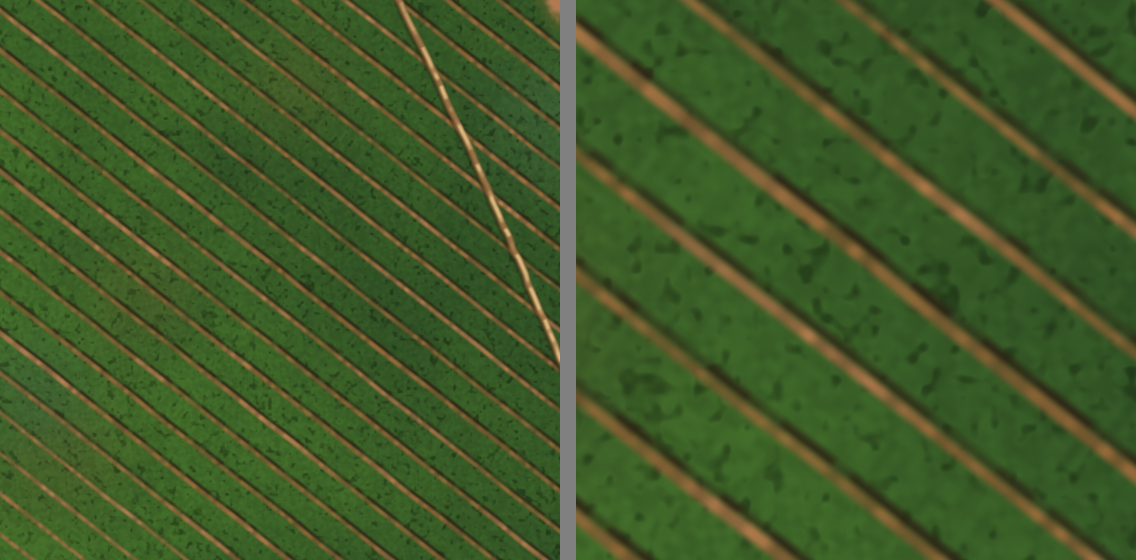
Left, the full canvas; right, a detail of the centre.
A WebGL 2 fragment shader for this texture:

```glsl
#version 300 es
precision highp float;

uniform vec2 u_resolution;
out vec4 fragColor;

// Crop rows
const vec2 ROW_NORMAL = vec2(0.6184, 0.7858);
const float ROW_PITCH = 0.0565;
const float ROW_OFFSET = 0.7710;
const float ROW_WOBBLE = 0.0016;
const float FURROW_HALF_WIDTH = 0.0034;
const float SHADE_HALF_WIDTH = 0.0033;
const float SHADE_SHIFT = 0.0062;
const float EDGE_SOFTNESS = 0.0032;

// Track and bare corner
const vec2 TRACK_TOP = vec2(0.712, 1.0);
const vec2 TRACK_END = vec2(0.999, 0.362);
const float TRACK_BOW = 0.006;
const float TRACK_HALF_WIDTH = 0.0062;
const vec2 BARE_CENTER = vec2(1.0, 1.0);
const float BARE_RADIUS = 0.026;

// Grain of the leaves
const float LEAF_SCALE = 170.0;
const float FLECK_SCALE = 110.0;
const float GRAIN = 0.15;
const float FLECK_DEPTH = 0.30;

const vec3 LEAF_LIGHT = vec3(0.255, 0.420, 0.155);
const vec3 LEAF_DEEP = vec3(0.185, 0.315, 0.140);
const vec3 LEAF_OLIVE = vec3(0.310, 0.370, 0.160);
const vec3 LEAF_COOL = vec3(0.225, 0.360, 0.210);
const vec3 SOIL = vec3(0.570, 0.385, 0.215);
const vec3 SOIL_PALE = vec3(0.690, 0.480, 0.320);
const vec3 SHADE = vec3(0.175, 0.145, 0.085);
const vec3 TRACK_EDGE = vec3(0.500, 0.330, 0.180);
const vec3 TRACK_SAND = vec3(0.850, 0.720, 0.500);

float hash(vec2 p) {
    vec3 q = fract(p.xyx * 0.1031);
    q += dot(q, q.yzx + 33.33);
    return fract((q.x + q.y) * q.z);
}

float noise(vec2 p) {
    vec2 cell = floor(p), f = fract(p);
    f = f * f * (3.0 - 2.0 * f);
    return mix(mix(hash(cell), hash(cell + vec2(1, 0)), f.x),
               mix(hash(cell + vec2(0, 1)), hash(cell + vec2(1, 1)), f.x), f.y);
}

float fbm(vec2 p) {
    float sum = 0.0, gain = 0.5;
    for (int i = 0; i < 4; i++) {
        sum += gain * noise(p);
        p = p * 2.03 + 17.0;
        gain *= 0.5;
    }
    return sum;
}

// Soft coverage of a band around zero
float band(float d, float halfWidth) {
    float soft = max(EDGE_SOFTNESS, 0.75 / u_resolution.y);
    return 1.0 - smoothstep(halfWidth - soft, halfWidth + soft, abs(d));
}

float blob(vec2 p, vec2 center, float radius) {
    vec2 d = (p - center) / radius;
    return exp(-dot(d, d));
}

vec3 leaves(vec2 p) {
    // Broad light: bright at the left and below, deep at the right
    float light = 0.62 - 0.50 * p.x + 0.9 * (fbm(p * 7.0 + 40.0) - 0.47);
    light += 0.35 * blob(p, vec2(0.42, 0.15), 0.28) - 0.25 * blob(p, vec2(0.58, 0.62), 0.25);
    vec3 color = mix(LEAF_DEEP, LEAF_LIGHT, clamp(light, 0.0, 1.0));
    float patches = 0.5 + fbm(p * 12.0 + 9.0);
    float olive = blob(p, vec2(0.53, 0.85), 0.09) + blob(p, vec2(0.25, 0.47), 0.09)
                + blob(p, vec2(0.10, 0.18), 0.11);
    float cool = blob(p, vec2(0.98, 0.78), 0.12) + blob(p, vec2(0.05, 0.30), 0.10);
    color = mix(color, LEAF_OLIVE, min(0.6 * olive * patches, 1.0));
    color = mix(color, LEAF_COOL, min(0.6 * cool * patches, 1.0));

    // Fine grain and dark gaps between plants
    vec2 q = mat2(0.8, 0.6, -0.6, 0.8) * p + 2.0;
    float fleck = 0.55 * noise(q * FLECK_SCALE) + 0.45 * noise(p * LEAF_SCALE + 60.0);
    color *= 1.0 + GRAIN * (noise(q * LEAF_SCALE + 31.0) - 0.5);
    return color * (1.03 - FLECK_DEPTH * smoothstep(0.58, 0.90, fleck));
}

vec3 addFurrows(vec3 color, vec2 p) {
    float along = dot(p, vec2(ROW_NORMAL.y, -ROW_NORMAL.x));
    float across = dot(p, ROW_NORMAL) - ROW_OFFSET;
    float row = floor(across / ROW_PITCH + 0.5);
    float seed = hash(vec2(row + 50.0, 7.0));
    vec2 lane = vec2(along + 3.0, row * 13.0 + 300.0);
    float d = across - row * ROW_PITCH + ROW_WOBBLE * (noise(lane * vec2(14, 1)) - 0.5);

    // Broken shadow on the upper side, fading toward the lower left
    float gaps = smoothstep(0.15, 0.65, noise(lane * vec2(75, 1) + 5.0));
    float shadow = mix(0.50, 1.0, gaps) * mix(0.7, 1.0, seed);
    shadow *= smoothstep(-0.68, -0.40, across);
    color = mix(color, SHADE, 0.95 * shadow * band(d - SHADE_SHIFT, SHADE_HALF_WIDTH));

    // Bare soil, worn and overgrown by stretches
    float wear = noise(lane * vec2(9, 1) + 21.0);
    float patchy = noise(lane * vec2(110, 1) + 2.0);
    float pale = smoothstep(0.55, 1.0, wear) * 0.7 + 0.5 * smoothstep(-0.4, -0.6, across);
    vec3 soil = mix(SOIL, SOIL_PALE, min(pale, 1.0)) * (0.82 + 0.28 * patchy);
    float cover = 0.62 + 0.22 * wear + 0.16 * patchy;
    float width = FURROW_HALF_WIDTH * (0.8 + 0.25 * seed + 0.25 * wear);
    return mix(color, soil, cover * band(d, width));
}

vec3 addTrack(vec3 color, vec2 p) {
    vec2 span = TRACK_END - TRACK_TOP;
    vec2 dir = normalize(span);
    float t = dot(p - TRACK_TOP, dir) / length(span);
    float d = dot(p - TRACK_TOP, vec2(-dir.y, dir.x));
    d -= TRACK_BOW * 4.0 * t * (1.0 - t) + 0.003 * (noise(vec2(t * 30.0, 3.0)) - 0.5);
    float sand = smoothstep(0.2, 0.65, noise(vec2(t * 55.0, 8.0)));
    sand *= 0.45 + 0.55 * smoothstep(0.0, 0.25, t);
    color = mix(color, SHADE, 0.45 * band(d + 0.008, 0.003));
    color = mix(color, TRACK_EDGE, 0.9 * band(d, TRACK_HALF_WIDTH));
    return mix(color, TRACK_SAND, (0.3 + 0.7 * sand) * band(d - 0.001, TRACK_HALF_WIDTH * 0.6));
}

vec3 addBareCorner(vec3 color, vec2 p) {
    float d = length((p - BARE_CENTER) * vec2(1.0, 0.8)) + 0.02 * (fbm(p * 45.0) - 0.5);
    color = mix(color, LEAF_OLIVE, 0.8 * smoothstep(2.0, 1.0, d / BARE_RADIUS));
    return mix(color, SOIL_PALE, smoothstep(1.2, 0.5, d / BARE_RADIUS));
}

void main() {
    vec2 p = gl_FragCoord.xy / u_resolution;
    vec3 color = addFurrows(leaves(p), p);
    color = addTrack(color, p);
    fragColor = vec4(addBareCorner(color, p), 1.0);
}
```
